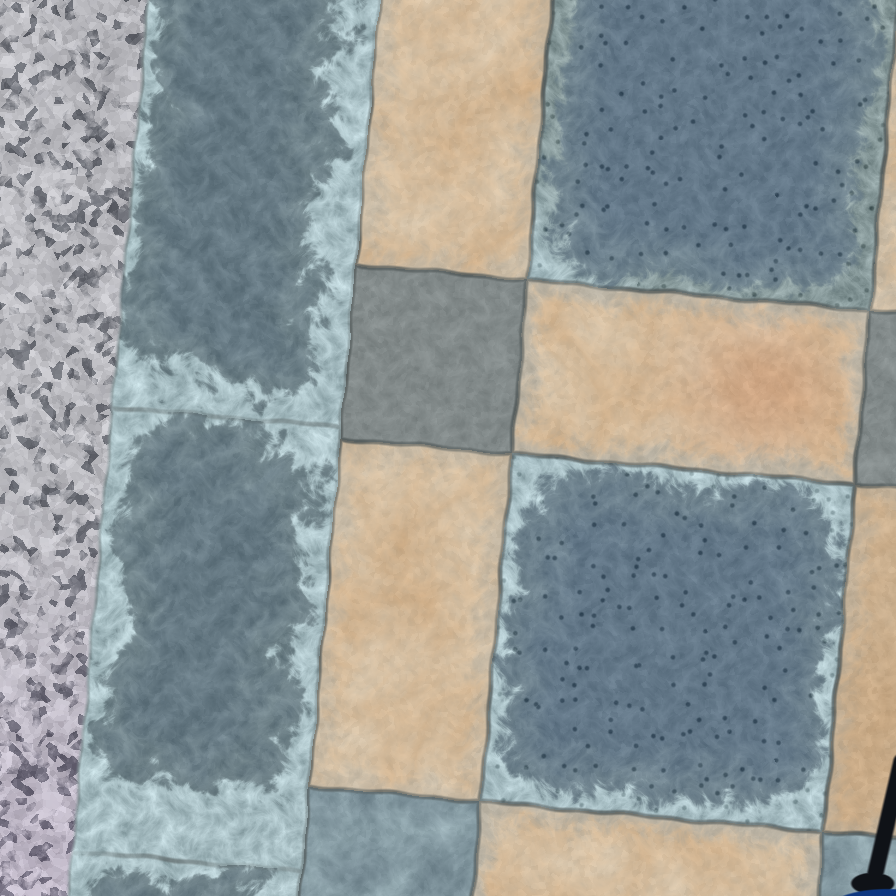
This texture is drawn by a three.js fragment shader. Its source:

```glsl
// Weathered slate and sandstone paving in a tilted grid, beside speckled granite.
varying vec2 vUv;

// Grid frame, y pointing down: one cell is a small square tile
const vec2 ORIGIN = vec2(0.5885, 0.3125);
const vec2 AXIS_U = vec2(0.1914, 0.0169);
const vec2 AXIS_V = vec2(-0.0173, 0.1940);
const float GRANITE_EDGE = -2.34;
const float BORDER_EDGE = -1.0;
const float BORDER_JOINT = 0.934;
const float BORDER_LENGTH = 2.555;
const float JOINT_WIDTH = 0.012;

const vec3 SLATE = vec3(0.40, 0.475, 0.515);
const vec3 SLATE_BLUE = vec3(0.39, 0.47, 0.535);
const vec3 BLOOM = vec3(0.68, 0.77, 0.79);
const vec3 MOSS = vec3(0.54, 0.61, 0.61);
const vec3 SAND = vec3(0.85, 0.78, 0.68);
const vec3 OCHRE = vec3(0.79, 0.66, 0.51);
const vec3 RUST = vec3(0.80, 0.61, 0.47);
const vec3 SAND_RIM = vec3(0.72, 0.70, 0.65);
const vec3 GREY = vec3(0.51, 0.54, 0.54);
const vec3 JOINT = vec3(0.31, 0.34, 0.34);
const vec3 GRANITE = vec3(0.74, 0.74, 0.76);
const vec3 GRANITE_DARK = vec3(0.42, 0.43, 0.46);

vec2 hash2(vec2 p) {
  p = vec2(dot(p, vec2(127.1, 311.7)), dot(p, vec2(269.5, 183.3)));
  return fract(sin(p) * 43758.5);
}

// Cellular noise: x = distance to nearest seed, y = random value of that seed
vec2 cells(vec2 p) {
  vec2 base = floor(p), best = vec2(9.0, 0.0);
  for (int j = -1; j <= 1; j++)
    for (int i = -1; i <= 1; i++) {
      vec2 id = base + vec2(float(i), float(j));
      vec2 h = hash2(id);
      float d = length(id + h - p);
      if (d < best.x) best = vec2(d, fract(h.x * 7.3 + h.y * 3.1));
    }
  return best;
}

// Layered cellular noise on sine-warped space, centred near zero
float mottle(vec2 p) {
  float sum = 0.0, amp = 0.5;
  for (int i = 0; i < 4; i++) {
    p += 0.22 * sin(p.yx * 2.3 + vec2(0.4, 1.9));
    sum += amp * (cells(p).x - 0.43);
    p = mat2(1.6, 1.2, -1.2, 1.6) * p + 7.3;
    amp *= 0.55;
  }
  return sum;
}

// Signed distance to a rounded box inset from a tile (left, top, right, bottom)
float insetBox(vec2 p, vec2 size, vec4 inset, float radius) {
  vec2 lo = inset.xy, hi = size - inset.zw;
  vec2 d = abs(p - 0.5 * (lo + hi)) - 0.5 * (hi - lo) + radius;
  return length(max(d, 0.0)) + min(max(d.x, d.y), 0.0) - radius;
}

float segment(vec2 p, vec2 a, vec2 b) {
  vec2 ab = b - a;
  return length(p - a - ab * clamp(dot(p - a, ab) / dot(ab, ab), 0.0, 1.0));
}

void main() {
  vec2 p = vec2(vUv.x, 1.0 - vUv.y), d = p - ORIGIN;
  float det = AXIS_U.x * AXIS_V.y - AXIS_U.y * AXIS_V.x;
  vec2 q = vec2(d.x * AXIS_V.y - d.y * AXIS_V.x, d.y * AXIS_U.x - d.x * AXIS_U.y) / det;
  q += 0.006 * sin(q.yx * 9.0) + 0.004 * sin(q.yx * 23.0 + 1.0);

  float broad = mottle(q * 2.2), fine = mottle(q * 9.0);
  float grain = cells(p * 150.0).y - 0.5;

  // Tile layout: alternating narrow and wide rows and columns, plus a border
  bool border = q.x < BORDER_EDGE;
  vec2 c = mod(q + vec2(1.0, 0.0), 3.0), wide = step(1.0, c);
  vec2 local = c - wide, size = 1.0 + wide;
  if (border) {
    local = vec2(q.x - GRANITE_EDGE, mod(q.y - BORDER_JOINT, BORDER_LENGTH));
    size = vec2(BORDER_EDGE - GRANITE_EDGE, BORDER_LENGTH);
  }
  vec2 e = min(local, size - local);
  float edge = min(e.x, e.y);
  vec3 col;

  if (border || wide.x * wide.y > 0.5) {
    // Slate with a pale mineral bloom creeping in from its edges
    bool upper = q.y < BORDER_JOINT;
    vec4 inset = upper ? vec4(0.10, -0.2, 0.12, 0.07) : vec4(0.09, 0.08, 0.05, 0.13);
    if (border) inset = upper ? vec4(0.05, -0.1, 0.21, 0.19) : vec4(0.13, 0.08, 0.15, 0.46);
    float rim = insetBox(local, size, inset, border ? 0.25 : 0.38);
    rim += broad * (border ? 0.55 : 0.28) + fine * 0.22;
    col = mix(border ? SLATE : SLATE_BLUE, MOSS, 0.45 * smoothstep(-0.35, 0.1, rim));
    vec3 crust = !border && upper ? mix(MOSS, BLOOM, smoothstep(-0.9, 0.0, q.y - q.x)) : BLOOM;
    col = mix(col, crust + fine * 0.25, 0.9 * smoothstep(-0.035, 0.05, rim));
    // Diagonal cleavage streaks on the border, dark pits on the big squares
    float across = dot(q, upper ? vec2(-0.65, 0.75) : vec2(0.65, 0.75));
    float streak = sin(across * 19.0 + broad * 7.0) + 0.6 * sin(across * 47.0 + fine * 4.0);
    vec2 pit = cells(p * 52.0);
    float pits = step(0.55, pit.y) * (1.0 - smoothstep(0.06, 0.20, pit.x));
    col += border ? vec3(0.018 * streak) : vec3(-0.17 * pits);
  } else if (wide.x + wide.y > 0.5) {
    // Sandstone with ochre stains and a dusty rim
    col = mix(SAND, OCHRE, clamp(0.38 + broad * 1.3 + fine * 0.6, 0.0, 1.0));
    vec2 stain = (q - vec2(1.42, 0.5)) / vec2(0.45, 0.40);
    col = mix(col, RUST, 0.65 * exp(-dot(stain, stain)));
    col = mix(col, OCHRE * 0.96, 0.55 * step(2.0, q.x) * step(1.0, q.y));
    float dust = 1.0 - smoothstep(0.0, 0.17, edge + broad * 0.15 + fine * 0.2);
    col = mix(col, SAND_RIM, dust * (wide.x > 0.5 ? 0.85 : 0.45));
  } else {
    // Small grey squares, bluer in the lower row
    col = mix(GREY, mix(SLATE, BLOOM, 0.42 + broad), step(2.0, q.y));
  }
  col += fine * 0.14 + grain * 0.035;

  // Joints, worn unevenly
  float seam = 1.0 - smoothstep(JOINT_WIDTH * 0.4, JOINT_WIDTH * 1.8, edge);
  col = mix(col, JOINT, seam * clamp((border ? 0.35 : 0.65) + broad * 0.8, 0.1, 0.9));

  // Granite: pale ground with clustered dark and white flecks
  float fleck = cells(p * 105.0 + sin(p.yx * 160.0) * 0.3).y;
  vec3 rock = mix(GRANITE, GRANITE_DARK, smoothstep(0.62, 0.92, fleck + fine * 0.5));
  rock += 0.12 * (cells(p * 70.0 + 9.0).y - 0.5) + grain * 0.08;
  rock += vec3(0.02, -0.01, 0.03) * smoothstep(0.5, 1.0, p.y);
  col = mix(rock, col, smoothstep(-0.015, 0.015, q.x - GRANITE_EDGE));

  // Dark rod and blue foot in the lower right corner
  float rod = segment(p, vec2(1.006, 0.85), vec2(0.977, 0.975)) - 0.009;
  rod = min(rod, length((p - vec2(0.974, 0.986)) / vec2(1.0, 0.5)) - 0.024);
  col = mix(col, vec3(0.06, 0.07, 0.09), 1.0 - smoothstep(-0.002, 0.002, rod));
  float foot = length((p - vec2(0.99, 1.015)) / vec2(1.0, 0.35)) - 0.065;
  col = mix(col, vec3(0.06, 0.22, 0.50), 1.0 - smoothstep(-0.003, 0.003, foot));

  gl_FragColor = vec4(col, 1.0);
}
```
